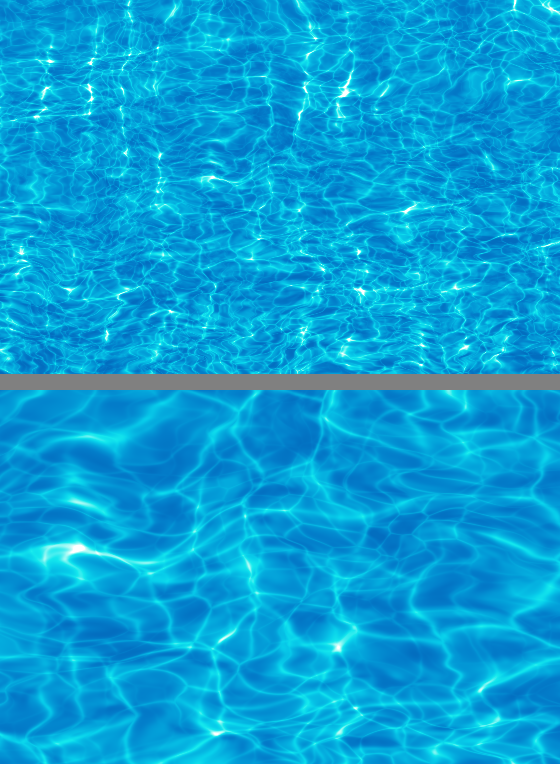
Top: the whole. Bottom: its middle third, enlarged.
Write a WebGL 2 fragment shader that draws this texture.

```glsl
#version 300 es
precision highp float;
// Sunlit pool water: a rippling net of bright caustic lines over blue.

uniform vec2 u_resolution;
out vec4 outColor;

vec2 hash2(vec2 cell) {
    vec3 h = fract(cell.xyx * vec3(0.1031, 0.1030, 0.0973));
    h += dot(h, h.yzx + 33.33);
    return fract((h.xx + h.yz) * h.zy);
}

// Two independent channels of smooth value noise, each in 0..1.
vec2 noise2(vec2 p) {
    vec2 i = floor(p), f = fract(p);
    f = f * f * (3.0 - 2.0 * f);
    vec2 low = mix(hash2(i), hash2(i + vec2(1, 0)), f.x);
    vec2 high = mix(hash2(i + vec2(0, 1)), hash2(i + vec2(1, 1)), f.x);
    return mix(low, high, f.y);
}

// Soft-sided bright line; never thinner than a pixel.
float filament(float dist, float width, float pixel) {
    float x = dist / max(width, 0.6 * pixel);
    return 1.0 / (1.0 + x * x);
}

// Distance to evenly spaced lines along one coordinate.
float lineDistance(float coord, float spacing) {
    return abs(fract(coord / spacing) - 0.5) * spacing;
}

// Approximate distance to the borders of scattered cells.
float cellBorder(vec2 p, vec2 density) {
    vec2 q = p * density, base = floor(q);
    float nearest = 9.0, second = 9.0;
    for (int y = -1; y <= 1; y++) {
        for (int x = -1; x <= 1; x++) {
            vec2 cell = base + vec2(x, y);
            float d = length(cell + 0.1 + 0.8 * hash2(cell) - q);
            second = min(second, max(nearest, d));
            nearest = min(nearest, d);
        }
    }
    return 0.5 * (second - nearest) / density.x;
}

// Bends straight lines into wavering ones, with flat ripples on top.
vec2 refractPoint(vec2 p, float ripple) {
    vec2 swell = noise2(p * 4.5 + 7.0) - 0.5;
    vec2 wobble = noise2(p * vec2(11.0, 15.0) + 31.0) - 0.5;
    vec2 shiver = noise2(p * vec2(13.0, 48.0) + 53.0) - 0.5;
    vec2 tremor = noise2(p * vec2(30.0, 95.0) + 41.0) - 0.5;
    vec2 fine = shiver * vec2(0.024, 0.008) + tremor * vec2(0.012, 0.004);
    return p + 0.08 * swell + 0.036 * wobble + ripple * fine;
}

// Brightness level 0..6 to water colour.
vec3 waterColor(float level) {
    vec3 c = vec3(0.01, 0.49, 0.79);
    c = mix(c, vec3(0.01, 0.60, 0.84), clamp(level, 0.0, 1.0));
    c = mix(c, vec3(0.02, 0.70, 0.88), clamp(level - 1.0, 0.0, 1.0));
    c = mix(c, vec3(0.03, 0.81, 0.92), clamp(level - 2.0, 0.0, 1.0));
    c = mix(c, vec3(0.08, 0.91, 0.93), clamp(level - 3.0, 0.0, 1.0));
    c = mix(c, vec3(0.67, 0.98, 0.96), clamp(0.7 * (level - 4.0), 0.0, 1.0));
    c = mix(c, vec3(1.0), clamp(level - 5.5, 0.0, 1.0));
    return c - vec3(0.0, 0.06, 0.04) * clamp(-level, 0.0, 1.0);
}

void main() {
    vec2 p = gl_FragCoord.xy / u_resolution.y;
    float pixel = 1.0 / u_resolution.y;
    float ripple = mix(1.35, 0.65, p.y);
    vec2 q = refractPoint(p, ripple);

    // Mottled blue depth under flat ripples of three sizes
    float patches = noise2(p * vec2(7.0, 9.0) + 3.0).x - 0.5;
    float ripples = noise2(q * vec2(18.0, 50.0) + 17.0).x - 0.5;
    vec2 glints = noise2(q * vec2(42.0, 105.0) + 29.0) - 0.5;
    float sparkle = noise2(q * vec2(90.0, 170.0) + 61.0).x - 0.5;
    float level = 0.25 + 0.8 * patches + ripple * (1.5 * ripples + 1.6 * glints.y + 0.9 * sparkle);

    // Long strands: upright ones fan out, crosswise ones climb to the right
    float upright = lineDistance((q.x - 0.75) / (1.1 - 0.2 * q.y), 0.125);
    float crosswise = lineDistance(q.y - 0.12 * q.x * q.x, 0.19);
    vec2 strength = smoothstep(0.15, 0.85, noise2(p * vec2(6.0, 7.0) + 71.0));
    float uprightCore = filament(upright, 0.0036, pixel) * strength.x;
    float crossCore = filament(crosswise, 0.0030, pixel) * strength.y;
    float shimmer = clamp(0.5 + 1.6 * ripples + 1.8 * glints.x, 0.0, 1.6);
    level += (2.0 + glints.x) * uprightCore + 2.2 * crossCore;
    level += 1.5 * shimmer * filament(upright, 0.018, pixel) * (0.3 + strength.x);

    // Three nets of shrinking mesh between the strands
    vec2 netStrength = smoothstep(0.15, 0.8, noise2(p * 9.0 + 91.0));
    vec2 shift = 0.02 * noise2(p * vec2(20.0, 30.0) + 5.0);
    float coarse = filament(cellBorder(q, vec2(11.0, 14.0)), 0.0027, pixel);
    float fine = filament(cellBorder(q + shift + 4.0, vec2(18.0, 27.0)), 0.0021, pixel);
    float mesh = filament(cellBorder(q - shift + 9.0, vec2(28.0, 46.0)), 0.0017, pixel);
    level += 1.9 * coarse * (0.25 + netStrength.x);
    level += 1.6 * fine * (0.2 + netStrength.y);
    level += 1.2 * mesh * (0.2 + ripple * (1.0 - netStrength.x));

    // Sparkles where bright strands meet
    level += 3.0 * uprightCore * crossCore + 1.5 * uprightCore * coarse * netStrength.x;

    outColor = vec4(waterColor(level), 1.0);
}
```
